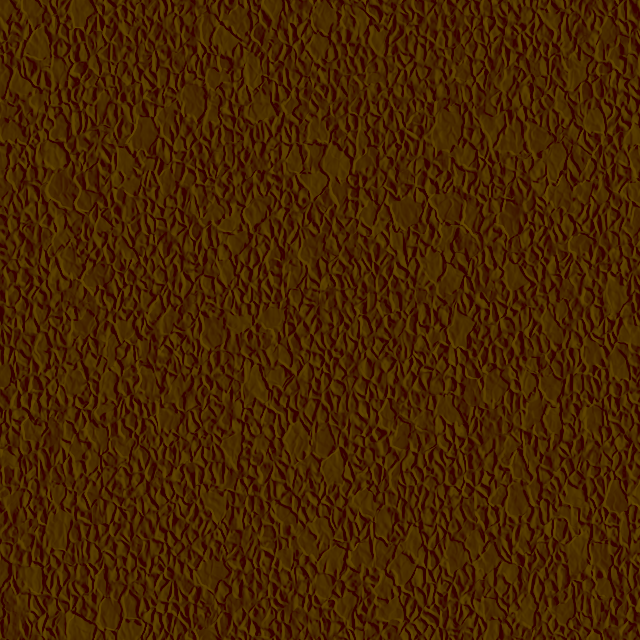
This texture is drawn by a Shadertoy shader. Its source:

```glsl
#define GRAINS 66.0        // fine grains across the canvas
#define CHIP_SCALE 0.45    // frequency of the broad chips against the grains
#define CHIP_SHARE 0.30    // part of the broad cells that hold a chip
#define STRETCH 1.5        // vertical elongation of the grains
#define RAGGED 0.55        // warp of the outlines
#define ROUGHNESS 0.20     // height of the fine surface noise
#define RELIEF 1.15        // strength of the side light
#define OCCLUSION 0.35     // darkening of the deep cracks
#define EXPOSURE 0.41      // tone of a level surface
#define LIGHT_DIR vec2(-0.96, -0.28)
#define LIGHT_STEP 0.0014  // half width of the slope sample

vec2 hash22(vec2 p) {
    vec3 q = fract(p.xyx * vec3(0.1031, 0.1030, 0.0973));
    q += dot(q, q.yzx + 33.33);
    return fract((q.xx + q.yz) * q.zy);
}

// Smooth noise with two independent channels, 0 to 1
vec2 noise2(vec2 p) {
    vec2 i = floor(p), f = fract(p);
    f = f * f * (3.0 - 2.0 * f);
    vec2 low = mix(hash22(i), hash22(i + vec2(1, 0)), f.x);
    vec2 high = mix(hash22(i + vec2(0, 1)), hash22(i + vec2(1, 1)), f.x);
    return mix(low, high, f.y);
}

// Nearest cell: xy = offset from its centre, z = distance gap to the next cell
vec3 nearestCell(vec2 p, out vec2 id) {
    vec2 base = floor(p), offset = vec2(0.0);
    float first = 8.0, second = 8.0;
    for (int y = -1; y <= 1; y++)
    for (int x = -1; x <= 1; x++) {
        vec2 cell = base + vec2(x, y);
        vec2 d = p - cell - hash22(cell + 17.0);
        float dist = length(d);
        if (dist < first) {
            second = first;
            first = dist;
            offset = d;
            id = cell;
        } else {
            second = min(second, dist);
        }
    }
    return vec3(offset, second - first);
}

float surfaceHeight(vec2 uv) {
    vec2 p = uv * GRAINS * vec2(1.0, 1.0 / STRETCH) + 40.0;
    vec2 rough = noise2(p * 2.3);
    vec2 warp = noise2(p * 1.1 + 9.0) - 0.5 + 0.5 * (rough - 0.5);
    vec2 q = p + RAGGED * warp;
    vec2 id;

    // Small tilted grains with worn edges
    vec3 grain = nearestCell(q, id);
    vec2 tilt = hash22(id + 71.0) - 0.5;
    float top = 0.28 + 0.35 * hash22(id + 5.0).x + 1.3 * dot(grain.xy, tilt);
    float height = smoothstep(0.0, 0.55, grain.z) * top;

    // Sparse broad chips lying over the grains
    vec3 chip = nearestCell(q * CHIP_SCALE * vec2(1.0, 1.15) + 3.7, id);
    vec2 kind = hash22(id + 131.0);
    tilt = hash22(id + 211.0) - 0.5;
    float plateau = 0.45 + 0.9 * dot(chip.xy, tilt) + 0.18 * height;
    float cover = step(kind.x, CHIP_SHARE) * smoothstep(0.06, 0.24, chip.z);
    height = mix(height, plateau, cover);

    // Fine surface noise, calmer on the chips
    float fine = rough.x - 0.5 + 0.4 * (noise2(p * 4.7 + 23.0).y - 0.5);
    return height + ROUGHNESS * fine * (1.0 - 0.55 * cover);
}

// Dark red cracks rising to olive brown
vec3 barkColour(float tone) {
    return vec3(0.225 + 0.13 * tone, 0.25 * sqrt(max(tone, 0.0)), 0.0);
}

void mainImage(out vec4 fragColor, in vec2 fragCoord) {
    vec2 uv = fragCoord / iResolution.y;
    vec2 reach = LIGHT_DIR * LIGHT_STEP;
    float lit = surfaceHeight(uv + reach);
    float shaded = surfaceHeight(uv - reach);

    // Slope against the light, softly limited
    float slope = RELIEF * (shaded - lit) / (2.0 * LIGHT_STEP * GRAINS);
    float relief = 0.55 * slope / sqrt(1.0 + 0.5 * slope * slope);
    float depth = 0.5 * (lit + shaded) - 0.27;
    fragColor = vec4(barkColour(EXPOSURE + relief + OCCLUSION * depth), 1.0);
}
```
